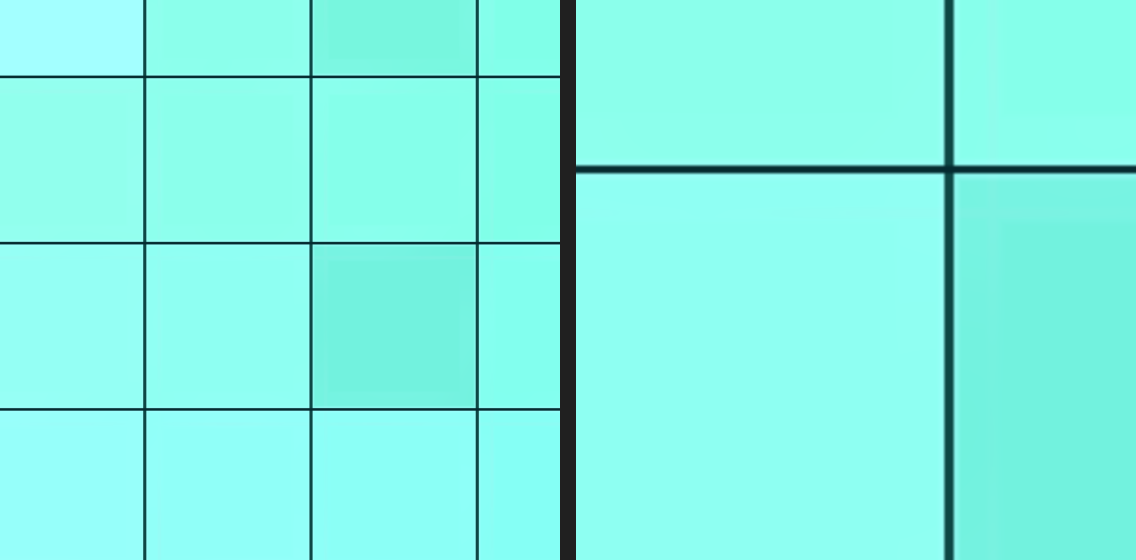
Left, the full canvas; right, a detail of the centre.
A Shadertoy shader for this pattern:

```glsl
const float PITCH = 0.2969;                    // tile size
const vec2 GRID_ORIGIN = vec2(-0.0384, -0.0280);
const vec2 LINE_HALF = vec2(0.0028, 0.0023);   // vertical, horizontal
const float LINE_SOFTNESS = 0.0014;
const float HALO_REACH = 0.008;
const float MARGIN = 0.035;
const float SEAM_OFFSET = 0.026;
const vec3 LOWER_LEFT = vec3(0.59, 1.00, 0.98);
const vec3 LOWER_RIGHT = vec3(0.52, 1.00, 0.96);
const vec3 UPPER_LEFT = vec3(0.57, 1.00, 0.93);
const vec3 UPPER_RIGHT = vec3(0.50, 1.00, 0.91);
const vec3 SHADE = vec3(0.78, 0.93, 0.90);
const vec3 PALE = vec3(0.64, 1.00, 1.00);
const vec3 SEAM = vec3(0.70, 0.91, 0.91);
const vec3 VERTICAL_INK = vec3(0.05, 0.28, 0.27);
const vec3 HORIZONTAL_INK = vec3(0.02, 0.17, 0.19);

// Flat tile tint: a stepped gradient with periodic dark and pale accents
vec3 tileColor(vec2 cell) {
    float across = clamp(cell.x / 3.0, 0.0, 1.0);
    float up = smoothstep(0.0, 2.0, cell.y);
    vec3 tint = mix(mix(LOWER_LEFT, LOWER_RIGHT, across),
                    mix(UPPER_LEFT, UPPER_RIGHT, across), up);
    float index = cell.x + 4.0 * cell.y;
    float dark = 1.0 - step(0.5, abs(mod(index, 8.0) - 6.0));
    float light = 1.0 - step(0.5, abs(mod(index, 16.0) - 12.0));
    tint *= mix(vec3(1.0), SHADE, dark * mix(1.0, 0.5, up));
    return mix(tint, PALE, light);
}

// Slow layered sines that break up the faint wear
float wear(vec2 p) {
    return 0.5 + 0.25 * sin(17.0 * p.x + 5.0 * p.y)
               + 0.25 * sin(23.0 * p.y - 11.0 * p.x + 1.3);
}

void mainImage(out vec4 fragColor, in vec2 fragCoord) {
    vec2 uv = fragCoord / iResolution.xy;
    vec2 grid = (uv - GRID_ORIGIN) / PITCH;
    vec2 local = fract(grid) * PITCH;
    vec2 lineDist = min(local, PITCH - local);
    vec2 soft = max(vec2(LINE_SOFTNESS), 0.6 / iResolution.xy);

    vec3 color = tileColor(floor(grid));

    // Faint pale margins and seams inside the tiles
    float edge = min(lineDist.x, lineDist.y);
    float margin = 1.0 - smoothstep(MARGIN - 0.006, MARGIN, edge);
    color = mix(color, PALE, 0.14 * margin * wear(uv));
    vec2 seamDist = abs(vec2(local.x, PITCH - local.y) - SEAM_OFFSET);
    vec2 seam = 1.0 - smoothstep(vec2(0.001), vec2(0.005), seamDist);
    color = mix(color, SEAM, 0.16 * max(seam.x, seam.y) * wear(uv.yx));

    // Light fringe beside each line
    float halo = 1.0 - smoothstep(0.003, HALO_REACH, edge);
    color = mix(color, PALE, 0.5 * halo);

    // Grid lines, the darker horizontals on top
    vec2 ink = 1.0 - smoothstep(LINE_HALF - soft, LINE_HALF + soft, lineDist);
    color = mix(color, VERTICAL_INK, ink.x);
    color = mix(color, HORIZONTAL_INK, ink.y);

    fragColor = vec4(color, 1.0);
}
```
